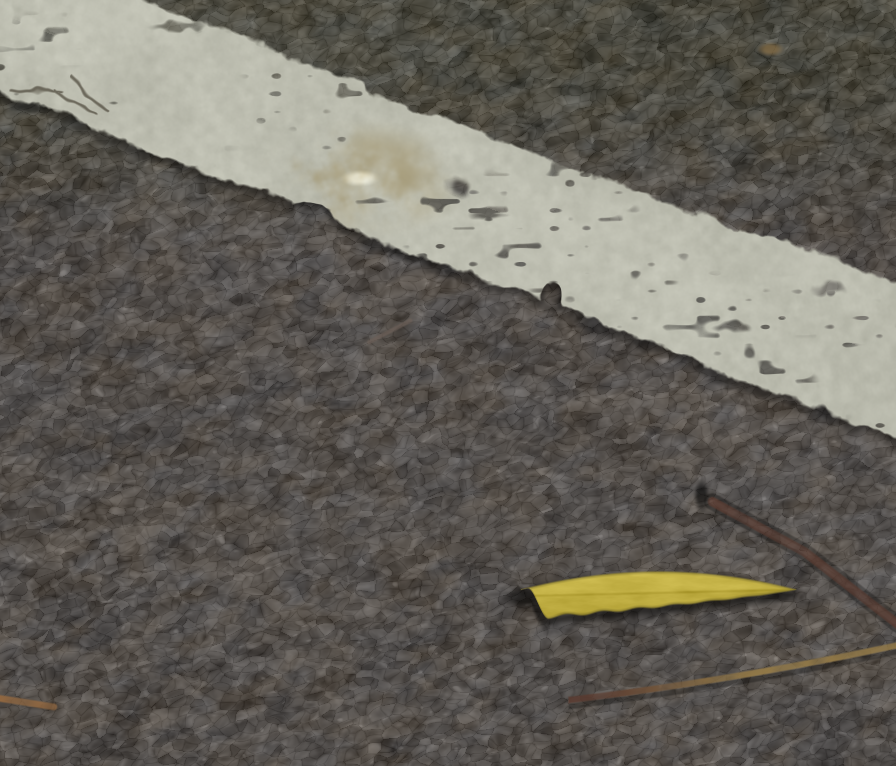
Write a Shadertoy shader that draws this texture.

```glsl
// Worn road marking crossing coarse asphalt, with a yellow leaf and dry stems.
// Stones come from a jittered cell pattern over layered value noise; the paint
// is a band between two curves, and the debris is made of distance functions.

#define GRAIN_SCALE 74.0
#define GRAIN_CONTRAST 0.25
#define GRAIN_TILT 0.30
#define EDGE_ROUGHNESS 0.011
#define PAINT_WEAR 0.76
#define ASPHALT vec3(0.325, 0.311, 0.288)
#define PAINT vec3(0.735, 0.738, 0.685)
#define STAIN vec3(0.63, 0.58, 0.43)
#define LEAF vec3(0.74, 0.67, 0.25)
#define STEM_RED vec3(0.35, 0.23, 0.19)
#define STEM_GOLD vec3(0.58, 0.48, 0.28)

float hash(vec2 p) {
    return fract(sin(dot(p, vec2(127.1, 311.7))) * 43758.5453);
}

float noise(vec2 p) {
    vec2 i = floor(p), f = fract(p);
    f = f * f * (3.0 - 2.0 * f);
    return mix(mix(hash(i), hash(i + vec2(1, 0)), f.x),
               mix(hash(i + vec2(0, 1)), hash(i + vec2(1, 1)), f.x), f.y);
}

float fbm(vec2 p) {
    float sum = 0.0, amp = 0.5;
    for (int i = 0; i < 4; i++) {
        sum += amp * noise(p);
        p = mat2(1.6, 1.2, -1.2, 1.6) * p + 7.3;
        amp *= 0.5;
    }
    return sum / 0.9375;
}

// x: shade of the nearest stone, y: gap to the next one
vec2 stones(vec2 p) {
    vec2 cell = floor(p);
    float near = 9.0, next = 9.0, shade = 0.0;
    for (int j = -1; j <= 1; j++)
    for (int i = -1; i <= 1; i++) {
        vec2 c = cell + vec2(i, j);
        vec2 d = c + vec2(hash(c), hash(c + 41.7)) - p;
        float r = length(d);
        if (r < near) { next = near; near = r; shade = hash(c + 13.1); }
        else next = min(next, r);
    }
    return vec2(shade, next - near);
}

float segment(vec2 p, vec2 a, vec2 b) {
    vec2 d = b - a;
    return length(p - a - d * clamp(dot(p - a, d) / dot(d, d), 0.0, 1.0));
}

// Soft elliptical mask
float blob(vec2 p, vec2 centre, vec2 radius) {
    return 1.0 - smoothstep(0.35, 1.15, length((p - centre) / radius));
}

float stroke(float d, float width) {
    return 1.0 - smoothstep(width - 0.0012, width + 0.0016, d);
}

vec3 asphalt(vec2 p) {
    float c = cos(GRAIN_TILT), s = sin(GRAIN_TILT);
    vec2 q = mat2(c, -s, s, c) * p * GRAIN_SCALE * vec2(1.0, 1.55);
    q += 0.7 * vec2(noise(q * 0.8), noise(q * 0.8 + 31.0));
    vec2 stone = stones(q);
    float grain = (stone.x - 0.5) * 0.38 + (noise(q * 1.9) - 0.5) * 0.40;
    grain += (fbm(q * 0.7 + 5.0) - 0.5) * 0.65;
    grain -= 0.16 * (1.0 - smoothstep(0.0, 0.22, stone.y)) - 0.04;
    grain += 0.35 * smoothstep(0.84, 1.0, noise(q * 1.2 + 90.0));
    vec3 col = ASPHALT + GRAIN_CONTRAST * grain;
    col += (noise(q * 0.5 + 60.0) - 0.5) * vec3(0.022, 0.004, -0.022);
    col += (fbm(p * 5.0) - 0.5) * 0.05;
    return col + mix(vec3(0.004, 0.0, 0.008), vec3(-0.022, -0.015, -0.03),
                     smoothstep(0.55, 0.8, p.y));
}

void paintStripe(inout vec3 col, vec2 p) {
    float rough = (fbm(p * 38.0) - 0.5) * 2.0 * EDGE_ROUGHNESS;
    float top = 0.9273 - 0.4403 * p.x + 0.055 * p.x * p.x - p.y;
    float bottom = p.y - 0.753 + 0.387 * p.x;
    float d = min(top, bottom) + rough;
    d -= 0.018 * blob(p, vec2(0.348, 0.617), vec2(0.025, 0.016));
    d -= 0.025 * blob(p, vec2(0.617, 0.532), vec2(0.015, 0.022));
    col *= 1.0 - 0.38 * smoothstep(-0.017, -0.002, d) * step(bottom, top);

    vec3 paint = PAINT + (fbm(p * 12.0) - 0.5) * 0.08 + (fbm(p * 90.0) - 0.5) * 0.08;
    paint += 0.02 * (0.5 - p.x);
    float stain = blob(p, vec2(0.405, 0.655), vec2(0.11, 0.062));
    stain *= smoothstep(0.25, 0.65, fbm(p * 24.0 + 3.0));
    paint = mix(paint, STAIN, 0.75 * stain);
    paint += 0.18 * blob(p, vec2(0.402, 0.656), vec2(0.021, 0.009));

    // Pits showing the road beneath, then the larger chips
    float pits = smoothstep(PAINT_WEAR, 0.9, noise(p * vec2(55.0, 100.0) + 17.0));
    pits *= 0.65 * smoothstep(0.4, 0.65, noise(p * 16.0 + 8.0));
    vec2 w = p + 0.008 * (vec2(noise(p * 95.0), noise(p * 95.0 + 20.0)) - 0.5);
    float chips = blob(w, vec2(0.514, 0.647), vec2(0.015, 0.013));
    chips = max(chips, 0.6 * blob(w, vec2(0.545, 0.613), vec2(0.022, 0.006)));
    chips = max(chips, 0.7 * blob(w, vec2(0.818, 0.490), vec2(0.022, 0.007)));
    chips = max(chips, 0.6 * blob(w, vec2(0.925, 0.533), vec2(0.019, 0.009)));
    chips = max(chips, 0.6 * blob(w, vec2(0.200, 0.826), vec2(0.035, 0.006)));
    paint = mix(paint, col * 0.95, max(pits, chips));
    float twig = min(segment(w, vec2(0.015, 0.755), vec2(0.070, 0.753)),
                     segment(w, vec2(0.062, 0.755), vec2(0.105, 0.726)));
    twig = min(twig, segment(w, vec2(0.08, 0.768), vec2(0.12, 0.731)));
    paint = mix(paint, vec3(0.32, 0.30, 0.25), 0.75 * stroke(twig, 0.0015));
    col = mix(col, paint, smoothstep(-0.002, 0.003, d));
}

void addStems(inout vec3 col, vec2 p) {
    float wear = 0.65 + 0.35 * noise(p * 70.0);
    float red = min(segment(p, vec2(0.795, 0.295), vec2(0.898, 0.239)),
                    segment(p, vec2(0.898, 0.239), vec2(1.01, 0.152)));
    col *= 1.0 - 0.3 * stroke(abs(red - 0.006), 0.003);
    col = mix(col, STEM_RED, 0.8 * wear * stroke(red, 0.005));
    col *= 1.0 - 0.6 * blob(p, vec2(0.783, 0.301), vec2(0.009, 0.018));

    float x = p.x - 0.638;
    float curve = p.y - 0.074 - 0.12 * x - 0.13 * x * x;
    float gold = max(abs(curve), 0.638 - p.x);
    col *= 1.0 - 0.3 * stroke(max(abs(curve + 0.007), -x), 0.003);
    col = mix(col, mix(STEM_RED, STEM_GOLD, smoothstep(0.0, 0.22, x)), wear * stroke(gold, 0.0033));
    float chip = segment(p, vec2(-0.01, 0.077), vec2(0.06, 0.066));
    col = mix(col, vec3(0.58, 0.41, 0.25), wear * stroke(chip, 0.0035));
    float faint = segment(p, vec2(0.412, 0.473), vec2(0.458, 0.497));
    col = mix(col, vec3(0.43, 0.38, 0.35), 0.7 * stroke(faint, 0.002));
    col = mix(col, vec3(0.55, 0.45, 0.29), 0.7 * blob(p, vec2(0.86, 0.80), vec2(0.015, 0.008)));
}

float leafDistance(vec2 p) {
    float t = clamp((p.x - 0.582) / 0.306, 0.0, 1.0);
    float upper = 0.197 + 0.08 * t * (1.0 - t);
    float lower = 0.197 - 0.0335 * pow(1.0 - t, 0.8) * smoothstep(0.02, 0.10, t);
    lower += 0.002 * sin(t * 48.0) * (1.0 - t);
    return max(max(p.y - upper, lower - p.y), max(0.582 - p.x, p.x - 0.888));
}

void addLeaf(inout vec3 col, vec2 p) {
    float shadow = 1.0 - smoothstep(-0.003, 0.010, leafDistance(p + vec2(0.004, 0.006)));
    shadow = max(shadow, blob(p, vec2(0.588, 0.188), vec2(0.026, 0.013)));
    col *= 1.0 - 0.55 * shadow;
    float d = leafDistance(p);
    float rib = p.y - 0.190 - 0.024 * (p.x - 0.6);
    vec3 leaf = LEAF + (fbm(p * vec2(35.0, 130.0)) - 0.5) * 0.12;
    leaf += 0.04 * smoothstep(-0.006, 0.008, rib) - 0.07 * stroke(abs(rib), 0.001);
    leaf *= 1.0 - 0.22 * smoothstep(-0.004, 0.0, d);
    col = mix(col, leaf, 1.0 - smoothstep(-0.0015, 0.0015, d));
}

void mainImage(out vec4 fragColor, in vec2 fragCoord) {
    vec2 p = fragCoord / iResolution.x;
    vec3 col = asphalt(p);
    paintStripe(col, p);
    addStems(col, p);
    addLeaf(col, p);
    fragColor = vec4(clamp(col, 0.0, 1.0), 1.0);
}
```
